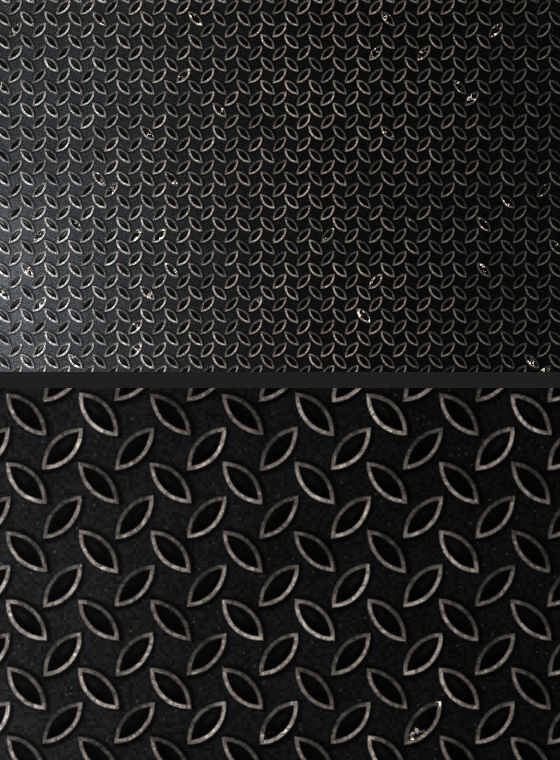
Top, the full canvas; bottom, a detail of the centre.
Write a WebGL 2 fragment shader that draws this texture.

```glsl
#version 300 es
precision highp float;
// Dark steel tread plate: crossed leaf-shaped bumps, lit from the lower left.
uniform vec2 u_resolution;
out vec4 outColor;

// Lengths are in canvas heights.
const vec2 PITCH = vec2(0.0646, 0.0614);
const vec2 ORIGIN = vec2(0.590, 0.643);
const float HALF_LENGTH = 0.0255;
const float HALF_WIDTH = 0.0108;
const float RIM_WIDTH = 0.0019;
const float LEAN = 0.76;
const float WORN_SHARE = 0.05;
const vec3 STEEL = vec3(0.95, 1.0, 1.05);
const vec3 RIM_WARM = vec3(0.52, 0.485, 0.45);
const vec3 RIM_COOL = vec3(0.76, 0.75, 0.74);
const vec3 GLINT = vec3(0.92, 0.86, 0.78);

float hash(vec2 p) {
    vec3 q = fract(p.xyx * vec3(0.1031, 0.1030, 0.0973));
    q += dot(q, q.yzx + 33.33);
    return fract((q.x + q.y) * q.z);
}

// Cellular noise: x is the distance to the nearest point, y its random value.
vec2 cells(vec2 p) {
    vec2 base = floor(p), best = vec2(9.0, 0.0);
    for (int j = -1; j <= 1; j++)
    for (int i = -1; i <= 1; i++) {
        vec2 id = base + vec2(i, j);
        vec2 point = id + 0.15 + 0.7 * vec2(hash(id), hash(id + 57.0));
        float d = length(p - point);
        if (d < best.x) best = vec2(d, hash(id + 113.0));
    }
    return best;
}

// Layered sines for smudges, about -1 to 1.
float smudge(vec2 p) {
    float sum = 0.0, amp = 0.5;
    for (int i = 0; i < 4; i++) {
        sum += amp * sin(p.x + 1.7 * sin(p.y)) * cos(p.y - 1.3 * sin(p.x));
        p = mat2(1.5, 1.2, -1.2, 1.5) * p + 2.3;
        amp *= 0.55;
    }
    return sum;
}

// Signed distance to a pointed leaf standing along y.
float leaf(vec2 p, float len, float wid) {
    p = abs(p);
    float d = (len * len - wid * wid) / (2.0 * wid);
    return (p.y - len) * d > p.x * len ? length(p - vec2(0.0, len))
                                       : length(p + vec2(d, 0.0)) - d - wid;
}

// Brightness of the bare plate: broad falloff plus a hot spot.
float plateLight(vec2 p) {
    float fall = exp(-p.x * p.x / 0.32) * mix(1.05, 0.68, smoothstep(0.2, 1.0, p.y));
    vec2 h = (p - vec2(-0.02, 0.2)) / vec2(0.16, 0.25);
    return 0.036 + 0.22 * fall + 0.11 * exp(-dot(h, h));
}

void main() {
    vec2 p = gl_FragCoord.xy / u_resolution.y;
    float px = 1.0 / u_resolution.y;
    float light = plateLight(p);
    float lit = smoothstep(0.05, 0.32, light);
    float farFade = 1.0 - 0.42 * smoothstep(0.75, 1.5, p.x);
    vec2 speck = cells(p * 190.0);
    float blotch = smudge(p * 95.0);

    // Plate with smudges, fine grain and dust flecks
    float grain = hash(floor(p * 340.0)) - 0.5;
    float tone = light * (1.0 + 0.20 * smudge(p * 17.0) + 0.30 * grain) + 0.020 * grain;
    vec3 color = STEEL * tone;
    float fleck = step(0.95, speck.y) * smoothstep(0.34, 0.1, speck.x);
    color += fleck * (0.08 + 0.35 * light) * GLINT;

    // Two interleaved grids of bumps with opposite lean
    for (int k = 0; k < 2; k++) {
        float kind = float(k);
        vec2 q = (p - ORIGIN) / PITCH - 0.5 * kind;
        vec2 id = floor(q + 0.5);
        vec2 local = (q - id) * PITCH;
        vec2 seed = id + 40.0 + 71.0 * kind;
        float vary = hash(seed);
        float angle = mix(LEAN, -LEAN + 0.02, kind) + 0.08 * (hash(seed + 9.0) - 0.5);
        float c = cos(angle), s = sin(angle);
        vec2 along = vec2(c * local.x + s * local.y, c * local.y - s * local.x);
        float wid = HALF_WIDTH * (0.94 + 0.12 * vary);
        float d = leaf(along, HALF_LENGTH, wid) + 0.0004 * blotch;
        float inside = smoothstep(px, -px, d);
        float flank = along.x / wid * mix(-1.0, 1.0, kind);

        // Soft contact shadow, then the dark crown
        vec2 shift = along + vec2(-0.002, 0.001);
        color *= 1.0 - 0.60 * smoothstep(0.005, 0.0, leaf(shift, HALF_LENGTH, wid));
        vec3 crown = STEEL * tone * (0.20 + 0.30 * smoothstep(-0.2, 0.9, -flank));
        color = mix(color, crown, inside);

        // Worn rim: a soft bevel, stronger on the lower flank and broken by pits
        float bevel = abs(d + 0.0015);
        float rim = smoothstep(RIM_WIDTH + 1.3 * px, RIM_WIDTH * 0.35, bevel);
        float facing = mix(0.55, 1.10, smoothstep(-0.9, 0.8, flank));
        float pits = 0.80 + 0.28 * speck.y + 0.22 * blotch;
        vec3 rimColor = mix(RIM_WARM, RIM_COOL, lit) * facing * (0.78 + 0.4 * vary);
        rimColor *= farFade * pits * (1.0 + 0.4 * grain);
        color = mix(color, rimColor, 0.96 * rim);

        // Sheen on crowns that face the light
        vec2 g = (along - vec2(0.0, 0.006)) / vec2(0.003, 0.010);
        color += inside * exp(-dot(g, g)) * (0.07 * farFade + 0.5 * lit * lit) * vary * GLINT;

        // A few bumps are scuffed to ragged bright metal
        float worn = step(1.0 - WORN_SHARE, hash(seed + 23.0));
        float scuff = smoothstep(0.12, 0.5, blotch + 0.3 * (speck.y - 0.5));
        color += worn * inside * scuff * (0.25 + 0.5 * speck.y) * GLINT;
    }
    outColor = vec4(clamp(color, 0.0, 1.0), 1.0);
}
```
